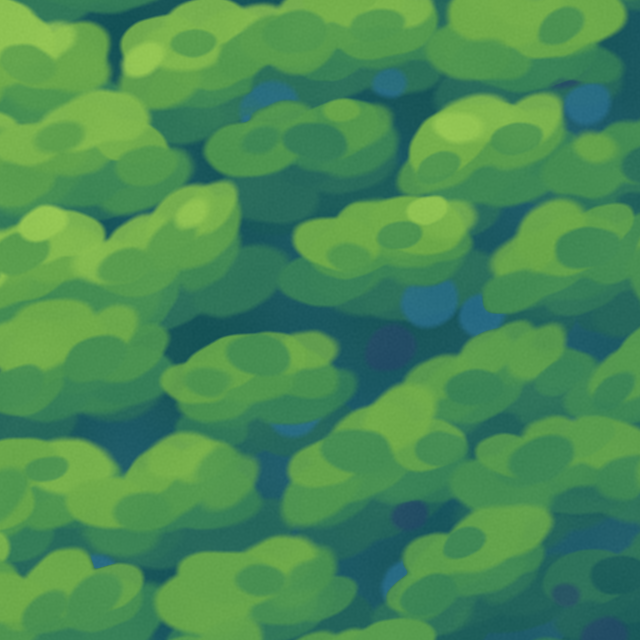
A Shadertoy shader for this texture:

```glsl
vec2 hash2(vec2 p) {
    p = vec2(dot(p, vec2(127.1, 311.7)), dot(p, vec2(269.5, 183.3)));
    return fract(sin(p) * 43758.5);
}

float gradientNoise(vec2 p) {
    vec2 i = floor(p), f = fract(p), u = f * f * (3.0 - 2.0 * f);
    vec2 e = vec2(0.0, 1.0);
    float a = dot(hash2(i) - 0.5, f);
    float b = dot(hash2(i + e.yx) - 0.5, f - e.yx);
    float c = dot(hash2(i + e.xy) - 0.5, f - e.xy);
    float d = dot(hash2(i + e.yy) - 0.5, f - e.yy);
    return 2.0 * mix(mix(a, b, u.x), mix(c, d, u.x), u.y);
}

// Leaf tones from deep shade (0) to sunlit tip (5)
vec3 leafTone(float tone) {
    vec3 tones[6] = vec3[6](
        vec3(0.10, 0.35, 0.35), vec3(0.16, 0.42, 0.36), vec3(0.22, 0.51, 0.34),
        vec3(0.31, 0.59, 0.31), vec3(0.43, 0.67, 0.29), vec3(0.58, 0.78, 0.33));
    tone = clamp(tone, 0.0, 4.99);
    int i = int(tone);
    return mix(tones[i], tones[i + 1], fract(tone));
}

// Soft coverage of a tilted elliptical brush dab
float dab(vec2 p, vec2 radius, float angle, float blur) {
    float c = cos(angle), s = sin(angle);
    p = vec2(c * p.x + s * p.y, c * p.y - s * p.x);
    float dist = (length(p / radius) - 1.0) * min(radius.x, radius.y);
    return 1.0 - smoothstep(-blur, blur, dist);
}

// One leaf clump: shaded dabs below, lit dabs above, then bites and a glint
vec3 paintClump(vec3 col, vec2 p, vec2 id, vec2 center) {
    vec2 seed = hash2(id + 3.7);
    vec2 q = p - center;
    float lean = 0.05 + 0.4 * seed.x;
    vec2 axis = vec2(cos(lean), sin(lean));
    float light = 0.7 * (center.y - center.x) + 0.7 * (seed.y - 0.5);
    if (hash2(id + 8.3).x < 0.14) light -= 1.5;

    for (int j = 0; j < 19; j++) {
        float k = float(j);
        vec2 r = hash2(id * 1.7 + k * vec2(0.37, 0.71));
        vec2 r2 = hash2(id * 2.3 + k * vec2(0.53, 0.29) + 5.0);
        float height = min(k / 15.0, 1.0);
        float tone = 1.0 + floor(k / 4.0);
        float along = 2.0 * fract(k * 0.618 + seed.x * 7.0) - 1.0;
        vec2 radius = mix(vec2(0.075, 0.043), vec2(0.058, 0.036), height) * (0.75 + 0.5 * r.x);
        if (j > 15) {
            height = 0.55 + 0.25 * r.y;
            tone = 2.8;
            radius *= 0.75;
        }
        if (j == 18) {
            if (seed.y < 0.6) continue;
            height = 1.0;
            tone = 5.0;
            radius *= 0.75;
        }
        float across = mix(-0.075, 0.05, height) - 0.03 * along * along + 0.02 * (r.y - 0.5);
        vec2 offset = axis * along * 0.105 + vec2(-axis.y, axis.x) * across;
        float cover = dab(q - offset, radius, lean + 0.9 * (r2.x - 0.5), 0.003 + 0.004 * r2.y);
        vec3 paint = leafTone(tone + light + 0.5 * (r2.y - 0.5));
        col = mix(col, paint, cover * (0.8 + 0.2 * r.x));
    }
    return col;
}

void mainImage(out vec4 fragColor, in vec2 fragCoord) {
    vec2 uv = fragCoord / iResolution.y;
    vec2 p = uv + 0.012 * vec2(gradientNoise(uv * 9.0), gradientNoise(uv * 9.0 + 40.0))
                + 0.004 * vec2(gradientNoise(uv * 30.0), gradientNoise(uv * 30.0 + 70.0));

    // Deep teal gaps, bluer toward the lower right
    float cool = smoothstep(-0.5, 0.7, gradientNoise(p * 5.0) + 0.5 * (p.x - p.y));
    vec3 col = mix(vec3(0.09, 0.33, 0.34), vec3(0.13, 0.37, 0.43), cool);

    // Clumps from the far top row down to the near bottom row
    vec2 cell = vec2(0.29, 0.17);
    float row0 = floor(p.y / cell.y);
    for (int y = 1; y >= -1; y--) {
        float row = row0 + float(y);
        float shift = 0.5 * mod(row, 2.0);
        float column0 = floor(p.x / cell.x - shift);
        for (int x = -1; x <= 1; x++) {
            vec2 id = vec2(column0 + float(x), row);
            vec2 jitter = 0.36 * (hash2(id) - 0.5);
            vec2 center = (id + vec2(shift, 0.0) + 0.5 + jitter) * cell;
            col = paintClump(col, p, id, center);
        }
    }

    // Blue and navy dabs glimpsed in the shade
    float shade = 1.0 - smoothstep(0.43, 0.51, col.g);
    for (int i = 0; i < 22; i++) {
        float k = float(i);
        vec2 r = hash2(vec2(k, 4.1)), r2 = hash2(vec2(k, 9.6));
        vec2 spot = vec2(sqrt(r.x), r.y * (1.15 - 0.3 * r.x));
        vec2 radius = vec2(0.036, 0.03) * (0.6 + 0.7 * r2.x);
        vec3 blue = mix(vec3(0.14, 0.29, 0.40), vec3(0.16, 0.43, 0.54), step(0.4, r2.y));
        col = mix(col, blue, 0.85 * shade * dab(p - spot, radius, 0.6 * r2.x, 0.006));
    }

    // Soft pigment drift and fine paper grain
    col += 0.025 * gradientNoise(uv * 14.0) * vec3(1.0, 0.8, 0.4);
    col += 0.02 * gradientNoise(uv * 210.0);
    fragColor = vec4(col, 1.0);
}
```
